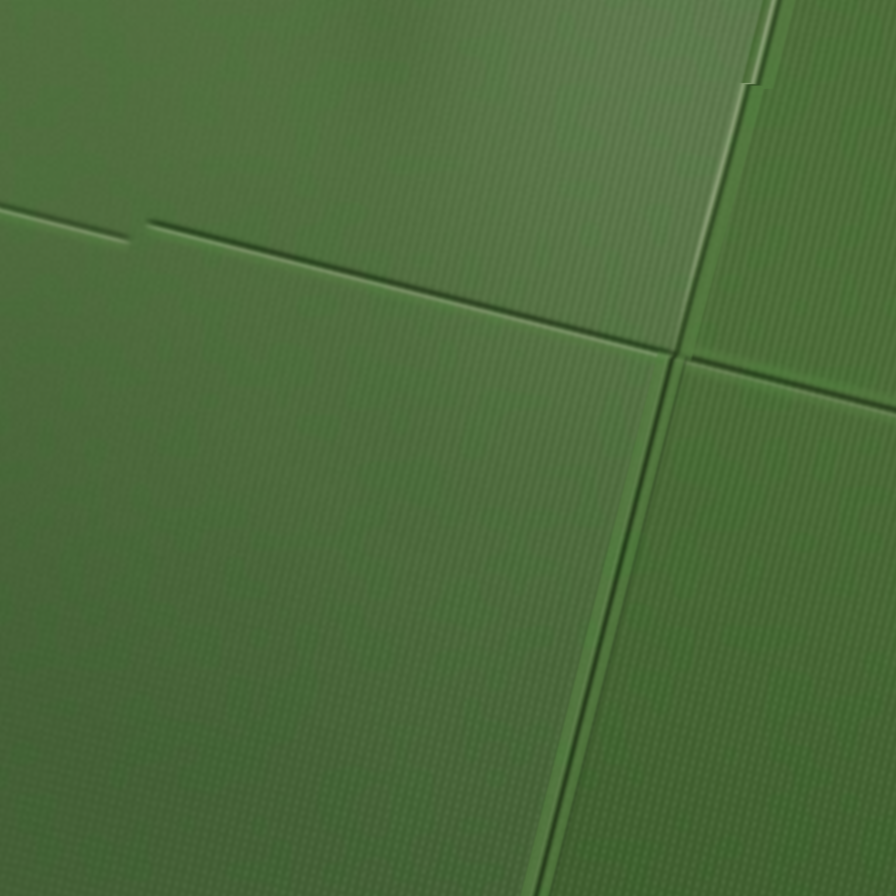
Give the GLSL for this texture, as a Shadertoy shader.

```glsl
// Green ribbed panels divided by a tilted grid of grooves with small jogs.
// Rotated grid coordinates drive the seam profiles; gradients, value noise
// and fine ribs shade the panels.
#define TILT 0.248
#define CROSSING vec2(0.751, 0.603)
#define PANEL_SIZE 1.8
#define RIB_COUNT 110.0
#define RIB_DEPTH 0.022
#define SHADE vec3(0.268, 0.375, 0.212)
#define GREEN vec3(0.325, 0.438, 0.252)
#define SHEEN vec3(0.400, 0.495, 0.335)
#define LIP vec3(0.335, 0.490, 0.255)
#define GLINT vec3(0.560, 0.635, 0.480)
#define GROOVE vec3(0.130, 0.210, 0.090)

const float TAU = 6.2831853;

float hash(vec2 p) {
    return fract(sin(dot(p, vec2(127.1, 311.7))) * 43758.5453);
}

float noise(vec2 p) {
    vec2 i = floor(p), f = fract(p);
    f = f * f * (3.0 - 2.0 * f);
    return mix(mix(hash(i), hash(i + vec2(1, 0)), f.x),
               mix(hash(i + vec2(0, 1)), hash(i + vec2(1, 1)), f.x), f.y);
}

float fbm(vec2 p) {
    float sum = 0.0, gain = 0.5;
    for (int i = 0; i < 4; i++) {
        sum += gain * noise(p);
        p = p * 2.03 + 7.1;
        gain *= 0.5;
    }
    return sum;
}

// Soft line of half width w around zero
float line(float d, float w) {
    return exp(-d * d / (w * w));
}

// Soft-edged band between a and b
float band(float d, float a, float b) {
    return smoothstep(a - 0.002, a + 0.002, d) * (1.0 - smoothstep(b - 0.002, b + 0.002, d));
}

// Panel colour: broad light, sheen near the upper seam, blotches
vec3 panelColor(vec2 uv, vec2 cell) {
    float light = 0.75 * uv.y + 0.25 * uv.x + 0.3 * (fbm(uv * 3.0) - 0.47);
    vec3 color = mix(SHADE, GREEN, smoothstep(-0.05, 0.8, light));
    float right = smoothstep(-0.002, 0.002, cell.x);
    float glow = line(length((uv - vec2(0.76, 0.97)) * vec2(1.0, 0.8)), 0.28);
    color = mix(color, SHEEN, glow * mix(0.65, 0.1, right));
    color += right * vec3(-0.022, -0.012, -0.028);
    color -= 0.018 * line(length((uv - vec2(0.44, 0.98)) * vec2(2.0, 1.0)), 0.14);
    return color;
}

// Fine ribs, stronger to the right and bottom, with faint cross weave
float ribs(vec2 uv, vec2 cell) {
    float fade = smoothstep(-0.15, 0.85, uv.x - 0.35 * uv.y + 0.2);
    float wobble = 0.5 * noise(uv * 6.0);
    float along = cos(TAU * (cell.x * RIB_COUNT + wobble));
    float across = cos(TAU * cell.y * RIB_COUNT * 0.9);
    float weave = smoothstep(0.6, 0.0, uv.y);
    return RIB_DEPTH * fade * along * (0.7 + 0.3 * weave * across)
         + 0.005 * weave * across;
}

// Long seam: dark groove over a pale lip, dropping at its jog
vec3 longSeam(vec3 color, vec2 cell) {
    float left = 1.0 - smoothstep(-0.618, -0.606, cell.x);
    float right = smoothstep(0.0, 0.02, cell.x);
    float gap = 1.0 - line(cell.x + 0.612, 0.011);
    float d = cell.y + 0.0235 * step(cell.x, -0.612);
    color = mix(color, LIP, 0.55 * gap * line(d + 0.009, 0.006));
    color = mix(color, LIP, 0.65 * right * line(d - 0.011, 0.007));
    color = mix(color, GLINT, gap * mix(0.6, 0.38, right) * line(d + 0.0035, 0.003));
    return mix(color, GROOVE, gap * mix(0.72, 0.5, left) * line(d - 0.0025, 0.0038));
}

// Steep seam: lips on both sides below the crossing, a glint above it
vec3 steepSeam(vec3 color, vec2 cell) {
    float above = smoothstep(-0.006, 0.006, cell.y);
    float jogged = smoothstep(0.313, 0.317, cell.y);
    float d = cell.x - 0.010 * jogged - 0.004 * above * smoothstep(0.0, 0.3, cell.y);
    float lips = mix(band(d, -0.017, 0.014), band(d, 0.003, 0.021), above);
    color = mix(color, LIP, 0.72 * lips);
    color = mix(color, GROOVE, (1.0 - above) * 0.32 * line(d - 0.015, 0.0025));
    color = mix(color, GROOVE, mix(0.85, 0.62, above) * line(d - 0.004 * above, 0.0034));
    float bright = above * smoothstep(-0.05, 0.2, cell.y) * 0.85;
    color = mix(color, GLINT, bright * line(d + 0.0025, 0.0032));
    return mix(color, GLINT, (1.0 - above) * 0.16 * line(d + 0.006, 0.002));
}

void mainImage(out vec4 fragColor, in vec2 fragCoord) {
    vec2 uv = fragCoord / iResolution.xy;

    // Tilted grid, with cell.x and cell.y zero on the seams
    float c = cos(TILT), s = sin(TILT);
    vec2 p = uv - CROSSING;
    vec2 grid = vec2(c * p.x - s * p.y, s * p.x + c * p.y);
    vec2 cell = mod(grid + 0.5 * PANEL_SIZE, PANEL_SIZE) - 0.5 * PANEL_SIZE;

    // Surface, then grooves
    vec3 color = panelColor(uv, cell) + ribs(uv, cell);
    color = longSeam(color, cell);
    color = steepSeam(color, cell);

    // Mottled tint and fine grain
    color += vec3(-0.012, 0.008, -0.006) * smoothstep(0.5, 0.8, noise(uv * 38.0));
    color += 0.012 * (noise(uv * 260.0) - 0.5);
    fragColor = vec4(color, 1.0);
}
```
